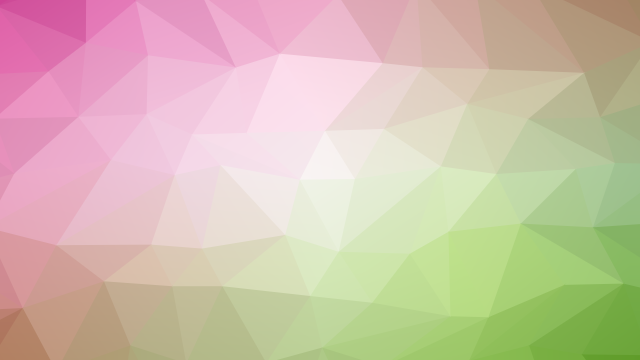
This background is drawn by a Shadertoy shader. Its source:

```glsl
const vec2 CELL = vec2(0.185, 0.168);

vec2 hash2(vec2 id) {
    vec2 h = vec2(dot(id, vec2(127.1, 311.7)), dot(id, vec2(269.5, 183.3)));
    return fract(sin(h) * 43758.55);
}

// Blend of five evenly spaced colours, t from 0 to 1
vec3 spread(float t, vec3 a, vec3 b, vec3 c, vec3 d, vec3 e) {
    float s = 4.0 * clamp(t, 0.0, 1.0);
    vec4 w = max(1.0 - abs(s - vec4(0.0, 1.0, 2.0, 3.0)), 0.0);
    return a * w.x + b * w.y + c * w.z + d * w.w + e * max(s - 3.0, 0.0);
}

// Soft colour field: pink to green around a pale centre
vec3 field(vec2 uv) {
    vec3 top = spread(uv.x, vec3(0.80, 0.22, 0.56), vec3(0.89, 0.53, 0.74),
        vec3(0.93, 0.66, 0.78), vec3(0.78, 0.62, 0.57), vec3(0.62, 0.48, 0.36));
    vec3 upper = spread(uv.x, vec3(0.89, 0.49, 0.70), vec3(0.95, 0.75, 0.86),
        vec3(0.98, 0.87, 0.92), vec3(0.84, 0.79, 0.69), vec3(0.66, 0.66, 0.50));
    vec3 middle = spread(uv.x, vec3(0.90, 0.60, 0.74), vec3(0.95, 0.83, 0.90),
        vec3(0.965, 0.96, 0.95), vec3(0.84, 0.91, 0.74), vec3(0.61, 0.75, 0.56));
    vec3 lower = spread(uv.x, vec3(0.82, 0.55, 0.57), vec3(0.85, 0.77, 0.68),
        vec3(0.85, 0.92, 0.75), vec3(0.73, 0.87, 0.52), vec3(0.51, 0.71, 0.36));
    vec3 bottom = spread(uv.x, vec3(0.68, 0.47, 0.35), vec3(0.68, 0.68, 0.50),
        vec3(0.70, 0.80, 0.55), vec3(0.57, 0.76, 0.35), vec3(0.36, 0.60, 0.15));
    return spread(uv.y, bottom, lower, middle, upper, top);
}

// Staggered lattice point with jitter
vec2 vertex(vec2 id) {
    vec2 jitter = 0.62 * (hash2(id) - 0.5);
    return (id + vec2(0.5 * mod(id.y, 2.0), 0.0) + jitter) * CELL;
}

float cross2(vec2 a, vec2 b) {
    return a.x * b.y - a.y * b.x;
}

// Signed distance to the line a-b, positive on its left
float leftOf(vec2 p, vec2 a, vec2 b) {
    return cross2(normalize(b - a), p - a);
}

// Adds one counterclockwise facet: colour in rgb, coverage in a
vec4 facet(vec2 p, vec2 a, vec2 b, vec2 c, vec2 canvas, float pixel) {
    float inside = min(leftOf(p, a, b), min(leftOf(p, b, c), leftOf(p, c, a)));
    float cover = clamp(inside / pixel + 0.5, 0.0, 1.0);
    if (cover <= 0.0) return vec4(0.0);
    vec2 centre = (a + b + c) / 3.0;
    float tone = sin(dot(centre, vec2(37.0, 23.0))) + 0.6 * sin(dot(centre, vec2(-29.0, 61.0)));
    vec3 colour = field(mix(centre, p, 0.25) / canvas);
    // Pale facets vary less than the saturated rim
    float depth = 1.0 - min(colour.r, min(colour.g, colour.b));
    colour += tone * mix(0.006, 0.028, depth);
    return vec4(colour, 1.0) * cover;
}

// Splits a quad along the diagonal that gives the fuller triangles
vec4 quad(vec2 p, vec2 a, vec2 b, vec2 c, vec2 d, vec2 canvas, float pixel) {
    float alongAC = min(cross2(b - a, c - a), cross2(c - a, d - a));
    float alongBD = min(cross2(b - a, d - a), cross2(c - b, d - b));
    if (alongAC > alongBD)
        return facet(p, a, b, c, canvas, pixel) + facet(p, a, c, d, canvas, pixel);
    return facet(p, a, b, d, canvas, pixel) + facet(p, b, c, d, canvas, pixel);
}

void mainImage(out vec4 fragColor, in vec2 fragCoord) {
    float pixel = 1.0 / iResolution.y;
    vec2 canvas = vec2(iResolution.x * pixel, 1.0);
    vec2 p = fragCoord * pixel;
    vec2 cell = floor(p / CELL);

    // Gather the facets that may cover this point
    vec4 sum = vec4(0.0);
    for (int j = -1; j <= 1; j++) {
        for (int i = -2; i <= 1; i++) {
            vec2 id = cell + vec2(i, j);
            sum += quad(p, vertex(id), vertex(id + vec2(1.0, 0.0)), vertex(id + 1.0),
                vertex(id + vec2(0.0, 1.0)), canvas, pixel);
        }
    }
    vec3 colour = sum.a > 0.0 ? sum.rgb / sum.a : field(p / canvas);
    fragColor = vec4(clamp(colour, 0.0, 1.0), 1.0);
}
```
